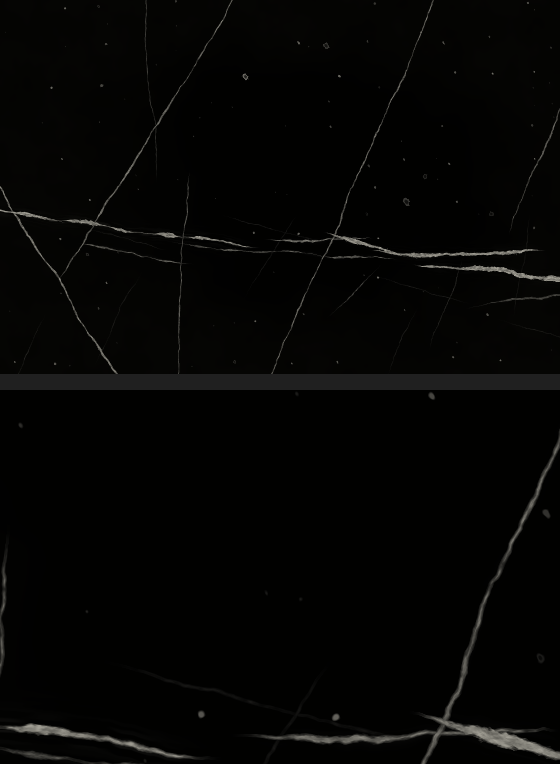
Top: the whole. Bottom: its middle third, enlarged.
A WebGL 1 fragment shader for this texture:

```glsl
precision highp float;
uniform vec2 u_resolution;

#define STONE_DARK vec3(0.002, 0.002, 0.0)
#define STONE_WARM vec3(0.030, 0.029, 0.018)
#define VEIN_COLOR vec3(0.63, 0.62, 0.58)
#define WOBBLE 0.016
#define KINK 0.006
#define TAPER 0.09
#define SOFTNESS 0.0028
#define HALO 0.14
#define SPECK_CELL 0.105
#define SPECK_SHARE 0.36
#define DUST_CELL 0.05
#define DUST_SHARE 0.09

float hash(vec2 p) {
  vec3 q = fract(vec3(p.xyx) * 0.1031);
  q += dot(q, q.yzx + 33.33);
  return fract((q.x + q.y) * q.z);
}

float noise(vec2 p) {
  vec2 i = floor(p), f = fract(p);
  f = f * f * (3.0 - 2.0 * f);
  return mix(mix(hash(i), hash(i + vec2(1.0, 0.0)), f.x),
             mix(hash(i + vec2(0.0, 1.0)), hash(i + 1.0), f.x), f.y);
}

float fbm(vec2 p) {
  return 0.55 * noise(p) + 0.3 * noise(p * 2.03 + 7.1) + 0.15 * noise(p * 4.1 + 3.7);
}

// Tapered crack from a to b; rough = 0 is even, 1 swells and breaks up
float vein(vec2 p, vec2 a, vec2 b, float halfWidth, float glow, float rough) {
  float len = length(b - a);
  vec2 dir = (b - a) / len;
  float along = dot(p - a, dir);
  float across = dot(p - a, vec2(-dir.y, dir.x));
  float seed = floor(dot(a, vec2(371.0, 913.0))) + 500.0;
  across += WOBBLE * (noise(vec2(along * 9.0, seed)) - 0.5);
  across += KINK * (fbm(vec2(along * 45.0, seed + 9.0)) - 0.5);
  float ends = smoothstep(0.0, TAPER, along) * smoothstep(len, len - TAPER, along);
  float swell = noise(vec2(along * 24.0, seed + 21.0));
  float grain = fbm(vec2(along * 130.0, across * 330.0 + seed));
  float w = halfWidth * ends * mix(0.7 + 0.6 * swell, 0.12 + 1.7 * swell * swell, rough);
  w *= 0.5 + grain;
  float blur = max(1.0 / u_resolution.y, SOFTNESS);
  float cover = max(min(across + 0.5 * blur, w) - max(across - 0.5 * blur, -w), 0.0) / blur;
  float wisps = smoothstep(0.4, 0.8, noise(vec2(along * 26.0, across * 300.0 + seed)));
  float halo = HALO * ends * rough * wisps * exp(-abs(across) / (halfWidth * 1.8));
  return glow * max(cover * (0.5 + 0.7 * grain), halo);
}

// Steep, nearly straight cracks
float steepVeins(vec2 p) {
  float v = vein(p, vec2(-0.08, 0.62), vec2(0.37, -0.10), 0.0020, 0.78, 0.1);
  v = max(v, vein(p, vec2(0.69, 1.11), vec2(0.15, 0.24), 0.0017, 0.70, 0.35));
  v = max(v, vein(p, vec2(1.21, 1.10), vec2(0.68, -0.10), 0.0015, 0.68, 0.4));
  v = max(v, vein(p, vec2(0.38, 1.10), vec2(0.42, 0.51), 0.0010, 0.42, 0.2));
  v = max(v, vein(p, vec2(0.50, 0.55), vec2(0.468, -0.10), 0.0013, 0.60, 0.3));
  v = max(v, vein(p, vec2(1.55, 0.82), vec2(1.36, 0.37), 0.0014, 0.60, 0.3));
  v = max(v, vein(p, vec2(1.02, 0.30), vec2(0.87, 0.15), 0.0011, 0.45, 0.2));
  return max(v, vein(p, vec2(1.25, 0.32), vec2(1.14, 0.06), 0.0009, 0.35, 0.2));
}

// Shallow band of thick, broken veins
float shallowVeins(vec2 p) {
  float v = vein(p, vec2(-0.10, 0.455), vec2(0.18, 0.402), 0.0046, 0.95, 0.7);
  v = max(v, vein(p, vec2(0.12, 0.415), vec2(0.70, 0.335), 0.0042, 0.90, 1.0));
  v = max(v, vein(p, vec2(0.20, 0.345), vec2(0.52, 0.285), 0.0019, 0.62, 0.7));
  v = max(v, vein(p, vec2(0.45, 0.350), vec2(1.07, 0.300), 0.0018, 0.60, 0.8));
  v = max(v, vein(p, vec2(0.70, 0.355), vec2(1.00, 0.360), 0.0024, 0.75, 0.6));
  v = max(v, vein(p, vec2(0.86, 0.375), vec2(1.10, 0.312), 0.0046, 0.95, 0.4));
  v = max(v, vein(p, vec2(0.99, 0.325), vec2(1.46, 0.325), 0.0043, 0.95, 0.6));
  v = max(v, vein(p, vec2(1.10, 0.292), vec2(1.62, 0.250), 0.0048, 0.95, 0.5));
  return max(v, vein(p, vec2(1.24, 0.180), vec2(1.62, 0.235), 0.0016, 0.45, 0.7));
}

// Scattered hairlines, mostly in the lower half
float hairlines(vec2 p) {
  float v = 0.0;
  for (int i = 0; i < 9; i++) {
    float k = float(i);
    vec2 start = vec2((k + hash(vec2(k, 3.0))) * 0.17, 0.12 + 0.33 * hash(vec2(k, 8.0)));
    float angle = mod(k, 2.0) < 0.5 ? -2.1 + 0.4 * hash(vec2(k, 5.0)) : -0.25;
    vec2 reach = (0.2 + 0.12 * hash(vec2(k, 6.0))) * vec2(cos(angle), sin(angle));
    v = max(v, vein(p, start, start + reach, 0.0008, 0.20, 0.3));
  }
  return v;
}

// One chip per chosen cell: slanted ovals, the largest hollow
float specks(vec2 p, float cell, float share, float size) {
  vec2 id = floor(p / cell);
  float crowd = share * (0.2 + 1.6 * noise(id * 0.45 + 4.0));
  vec2 d = p - (id + 0.25 + 0.5 * vec2(hash(id + 41.0), hash(id + 73.0))) * cell;
  d = vec2(d.x * 0.9 + d.y * 0.44, d.y * 0.9 - d.x * 0.44);
  d.x *= 1.0 + 0.7 * hash(id + 57.0);
  float big = hash(id + 91.0);
  float radius = size * (0.5 + 0.5 * big + 1.7 * smoothstep(0.9, 1.0, big));
  float edge = max(0.6 / u_resolution.y, 0.5 * SOFTNESS);
  float dist = length(d) * (0.7 + 0.6 * noise(p * 260.0));
  float fill = 1.0 - smoothstep(radius - edge, radius + edge, dist);
  float hollow = step(0.93, big) * (1.0 - smoothstep(0.3 * radius, 0.8 * radius, dist));
  return step(hash(id + 17.0), crowd) * fill * (1.0 - 0.7 * hollow) * (0.3 + 0.4 * hash(id + 29.0));
}

void main() {
  vec2 p = gl_FragCoord.xy / u_resolution.y;
  vec2 fromCenter = gl_FragCoord.xy / u_resolution - vec2(0.56, 0.5);
  // Stone: black heart, faintly warm and cloudy rim
  float rim = smoothstep(0.2, 0.52, length(fromCenter) + 0.25 * (fbm(p * 4.0) - 0.5));
  vec3 color = mix(STONE_DARK, STONE_WARM, rim * (0.35 + 0.4 * fbm(p * 14.0)));
  // Veins and chips
  float light = max(max(steepVeins(p), shallowVeins(p)), hairlines(p));
  light = max(light, specks(p, SPECK_CELL, SPECK_SHARE, 0.0040));
  light = max(light, 0.4 * specks(p + 3.7, DUST_CELL, DUST_SHARE, 0.0024));
  gl_FragColor = vec4(mix(color, VEIN_COLOR, clamp(light, 0.0, 1.0)), 1.0);
}
```
